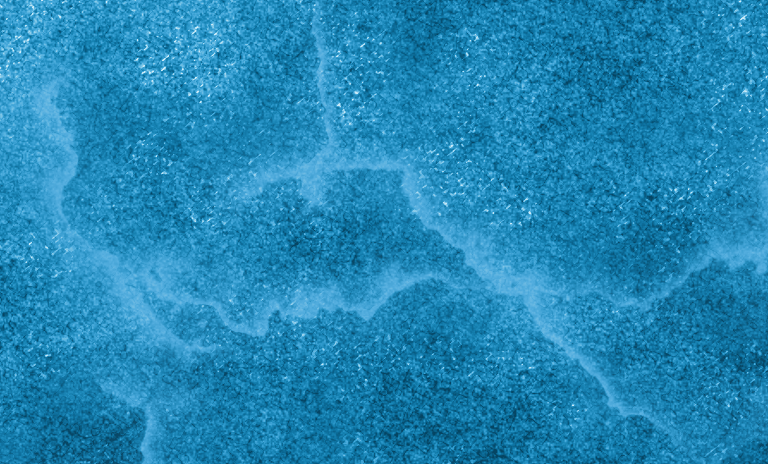
This texture is drawn by a Shadertoy shader. Its source:

```glsl
const vec3 RAMP[8] = vec3[8](
    vec3(0.02, 0.27, 0.39), vec3(0.03, 0.36, 0.51), vec3(0.05, 0.44, 0.62),
    vec3(0.09, 0.52, 0.71), vec3(0.18, 0.60, 0.80), vec3(0.30, 0.68, 0.87),
    vec3(0.48, 0.77, 0.90), vec3(0.80, 0.92, 0.97));
const vec3 VEIN_TINT = vec3(0.40, 0.69, 0.88);
const vec2 LIGHT_POS = vec2(0.10, 1.10);
const vec2 SHADE_POS = vec2(0.0, 0.08);
const float BASE_TONE = 0.50;
const float LIGHT_GAIN = 3.1;
const float SHADE_GAIN = 0.9;
const float CLOUD_GAIN = 3.6;
const float GRAIN_GAIN = 1.0;
const float SPARKLE_GAIN = 2.2;
const float VEIN_TONE = 4.6;
const float BUBBLE_FREQ = 125.0;
const int VEIN_LAYERS = 4;

float hash(vec2 p) {
    vec3 q = fract(p.xyx * 0.1031);
    q += dot(q, q.yzx + 33.33);
    return fract((q.x + q.y) * q.z);
}

mat2 rotation(float a) {
    return mat2(cos(a), sin(a), -sin(a), cos(a));
}

float noise(vec2 p) {
    vec2 cell = floor(p), f = fract(p);
    f = f * f * (3.0 - 2.0 * f);
    float low = mix(hash(cell), hash(cell + vec2(1, 0)), f.x);
    float high = mix(hash(cell + vec2(0, 1)), hash(cell + vec2(1, 1)), f.x);
    return mix(low, high, f.y);
}

float fbm(vec2 p) {
    float sum = 0.0, amp = 0.5;
    for (int i = 0; i < 5; i++) {
        sum += amp * (noise(p) - 0.5);
        p = rotation(0.65) * p * 2.03 + 17.0;
        amp *= 0.55;
    }
    return sum;
}

// Distance to the nearest scattered bubble centre, in cells
float bubbles(vec2 p) {
    vec2 cell = floor(p);
    float nearest = 2.0;
    for (int y = -1; y <= 1; y++)
        for (int x = -1; x <= 1; x++) {
            vec2 c = cell + vec2(x, y);
            vec2 centre = c + vec2(hash(c), hash(c + 71.0));
            nearest = min(nearest, length(p - centre));
        }
    return nearest;
}

// Fine crystals: specks, tilted chips, round bubbles and thin dark cracks
float iceGrain(vec2 p) {
    vec2 chip = rotation(0.5) * p;
    float g = 2.3 * (noise(p * 270.0) - 0.5);
    g += 1.7 * (noise(chip * vec2(120.0, 175.0) + 40.0) - 0.5);
    g += 1.0 * (noise(p * 48.0 + 9.0) - 0.5);
    g += 1.5 * (0.45 - bubbles(p * BUBBLE_FREQ));
    float crack = abs(noise(chip * 75.0 + 20.0) - 0.5);
    return g + 0.25 - 1.1 * smoothstep(0.09, 0.0, crack);
}

// Pale seams of even width: crisp on one side, fading on the other
float veins(vec2 p) {
    vec2 warp = vec2(fbm(p * 3.5 + 5.0), fbm(p * 3.5 + 31.0));
    const vec2 STEP = vec2(0.02, 0.0);
    float total = 0.0;
    for (int i = 0; i < VEIN_LAYERS; i++) {
        float k = float(i);
        vec2 q = rotation(-0.6 + 0.7 * k) * (p + 0.3 * warp) * vec2(1.0, 1.9);
        q += 13.7 * k + 3.0;
        float s = noise(q) - 0.5;
        vec2 slope = vec2(noise(q + STEP) - 0.5 - s, noise(q + STEP.yx) - 0.5 - s) / STEP.x;
        float d = s / max(1.5 * length(slope), 0.5) + 0.03 * fbm(p * 15.0 + k);
        float core = smoothstep(-0.008, 0.006, d) * exp(-32.0 * max(d, 0.0));
        float haze = 0.3 * exp(-16.0 * abs(d));
        float patches = noise(p * 2.8 + 23.0 * k + 8.0) + 0.25 * (0.5 - p.y);
        total += (core + haze) * smoothstep(0.4, 0.75, patches);
    }
    return min(total, 1.0);
}

vec3 iceColor(float tone) {
    float t = clamp(tone + 1.0, 0.0, 6.999);
    int i = int(t);
    return mix(RAMP[i], RAMP[i + 1], fract(t));
}

void mainImage(out vec4 fragColor, in vec2 fragCoord) {
    vec2 p = fragCoord / iResolution.y;

    // Broad light and drifting clouds
    vec2 toLight = (p - LIGHT_POS) * vec2(0.75, 1.0);
    vec2 toShade = p - SHADE_POS;
    float tone = BASE_TONE + LIGHT_GAIN * exp(-1.3 * length(toLight));
    tone -= SHADE_GAIN * exp(-7.0 * dot(toShade, toShade));
    tone += CLOUD_GAIN * fbm(p * 4.5 + 50.0);

    // Seams soften the grain inside them
    float vein = veins(p);
    float grain = GRAIN_GAIN * iceGrain(p) * (0.7 + 0.6 * noise(p * 7.0));
    tone = mix(tone, VEIN_TONE, 0.75 * vein) + grain * (1.0 - 0.6 * vein);

    // Clustered glints
    float cluster = smoothstep(0.35, 0.8, noise(p * 9.0 + 60.0));
    float glint = smoothstep(0.72, 0.92, noise(rotation(0.9) * p * vec2(190.0, 130.0) + 90.0));
    tone += SPARKLE_GAIN * glint * (0.25 + cluster) * (1.0 - 0.7 * vein);

    vec3 color = mix(iceColor(tone), VEIN_TINT, 0.3 * vein);
    fragColor = vec4(color, 1.0);
}
```
